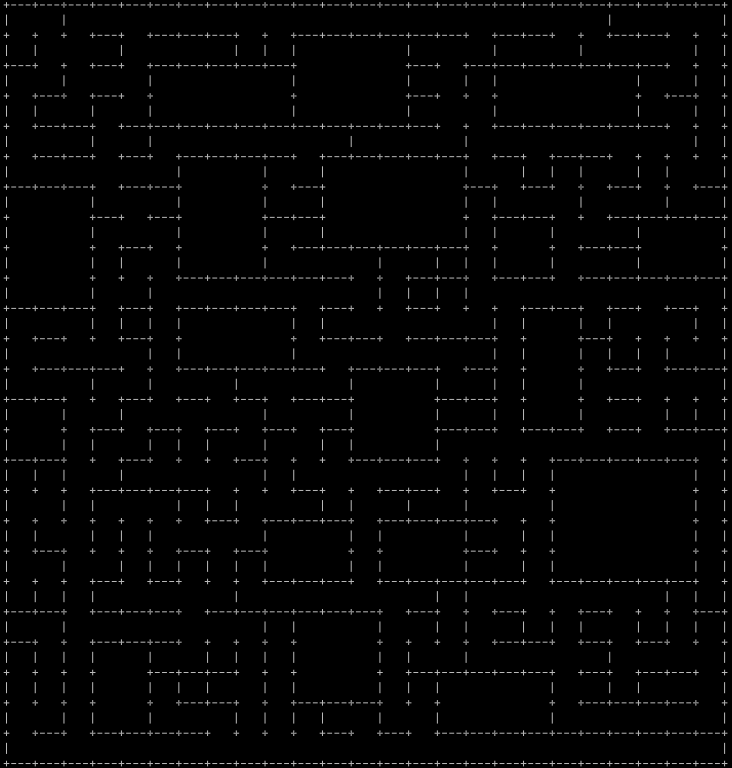
Reproduce this pattern procedurally as a WebGL 2 fragment shader.

```glsl
#version 300 es
precision highp float;
// A maze with empty rooms, drawn in plus, dash and bar strokes on black.

uniform vec2 u_resolution;
out vec4 fragColor;

const float CELLS = 25.0;                   // maze cells along each side
const vec2 MARGIN = vec2(0.0089, 0.0058);   // lower left inset, canvas units
const vec2 PITCH = vec2(0.03924, 0.03951);  // cell size, canvas units
const vec2 GLYPHS = vec2(4.0, 2.0);         // glyph slots per cell
const vec2 BLOCK = vec2(6.0, 5.0);          // each block holds up to one room
const vec3 INK = vec3(0.75);

// Half sizes of the strokes, in glyph slots
const vec2 DASH = vec2(0.34, 0.032);
const vec2 BAR = vec2(0.068, 0.365);
const vec2 PLUS_ACROSS = vec2(0.39, 0.032);
const vec2 PLUS_UP = vec2(0.068, 0.185);

float hash(vec2 p, float seed) {
    return fract(sin(dot(p, vec2(127.1, 311.7)) + seed * 74.7) * 43758.5453);
}

// Positive inside a rectangle, zero on its outline, negative outside
float rectDepth(vec2 p, vec2 low, vec2 high) {
    vec2 d = min(p - low, high - p);
    return min(d.x, d.y);
}

float gridDepth(vec2 p) {
    return rectDepth(p, vec2(0.0), vec2(CELLS));
}

// Depth within the nearest room, with one random room per staggered block
float roomDepth(vec2 p) {
    float depth = -CELLS;
    for (int j = -1; j <= 0; j++) {
        float row = floor(p.y / BLOCK.y) + float(j);
        float shift = floor(hash(vec2(row, 3.0), 1.0) * BLOCK.x);
        for (int i = -1; i <= 0; i++) {
            vec2 block = vec2(floor((p.x - shift) / BLOCK.x) + float(i), row);
            float tallness = hash(block, 3.0);
            vec2 size = 2.0 + floor(vec2(4.0 * hash(block, 2.0), 3.0 * tallness * tallness));
            vec2 slack = BLOCK - size + 1.0;
            vec2 offset = floor(vec2(hash(block, 4.0), hash(block, 5.0)) * slack);
            vec2 corner = block * BLOCK + vec2(shift, 0.0) + offset;
            vec2 low = clamp(corner, 0.0, CELLS);
            vec2 high = clamp(corner + size, 0.0, CELLS);
            bool roomy = high.x - low.x > 1.5 && high.y - low.y > 1.5;
            if (roomy && hash(block, 6.0) > 0.08) {
                depth = max(depth, rectDepth(p, low, high));
            }
        }
    }
    return depth;
}

// Every free node grows one wall in a random direction
bool growsToward(vec2 node, vec2 direction) {
    if (gridDepth(node) <= 0.0 || roomDepth(node) >= 0.0) return false;
    float k = floor(hash(node, 7.0) * 4.0);
    vec2 growth = k < 2.0 ? vec2(2.0 * k - 1.0, 0.0) : vec2(0.0, 2.0 * k - 5.0);
    return dot(growth, direction) > 0.5;
}

// Is there a wall from this node to its neighbour along the axis?
bool hasWall(vec2 node, vec2 axis) {
    vec2 middle = node + 0.5 * axis;
    float border = gridDepth(middle);
    float room = roomDepth(middle);
    if (border < 0.0 || room > 0.0) return false;
    if (border == 0.0 || room == 0.0) return true;
    bool extra = hash(middle, 8.0) < 0.06;
    return extra || growsToward(node, axis) || growsToward(node + axis, -axis);
}

// Exact share of a pixel that is covered by a centred box
float boxCoverage(vec2 p, vec2 halfSize, vec2 pixel) {
    vec2 high = min(p + 0.5 * pixel, halfSize);
    vec2 low = max(p - 0.5 * pixel, -halfSize);
    vec2 share = max(high - low, 0.0) / pixel;
    return share.x * share.y;
}

float glyphCoverage(vec2 slot, vec2 p, vec2 pixel) {
    vec2 node = floor(slot / GLYPHS);
    vec2 part = slot - node * GLYPHS;
    if (part.x < 0.5 && part.y < 0.5) {
        if (gridDepth(node) < 0.0 || roomDepth(node) > 0.0) return 0.0;
        return max(boxCoverage(p, PLUS_ACROSS, pixel), boxCoverage(p, PLUS_UP, pixel));
    }
    if (part.y < 0.5) {
        return hasWall(node, vec2(1.0, 0.0)) ? boxCoverage(p, DASH, pixel) : 0.0;
    }
    if (part.x < 0.5) {
        return hasWall(node, vec2(0.0, 1.0)) ? boxCoverage(p, BAR, pixel) : 0.0;
    }
    return 0.0;
}

void main() {
    vec2 uv = gl_FragCoord.xy / u_resolution;
    vec2 scale = GLYPHS / PITCH;
    vec2 p = (uv - MARGIN) * scale;
    vec2 slot = floor(p + 0.5);
    float ink = glyphCoverage(slot, p - slot, scale / u_resolution);
    fragColor = vec4(INK * ink, 1.0);
}
```
